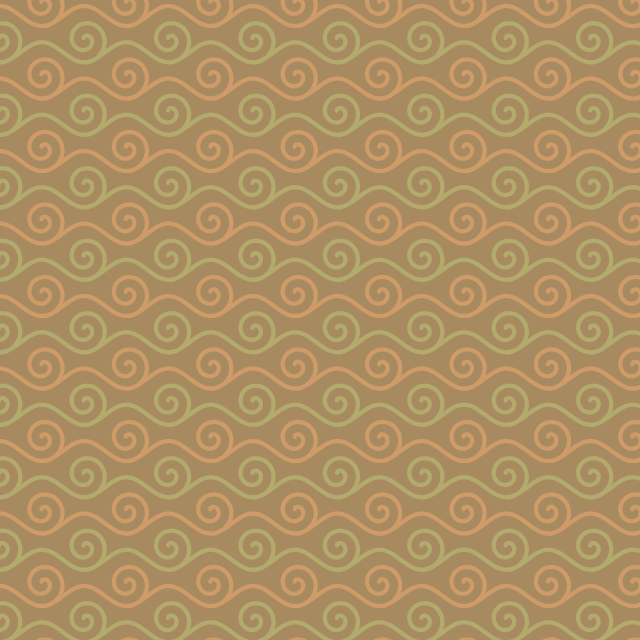
This pattern is drawn by a WebGL 1 fragment shader. Its source:

```glsl
precision highp float;

uniform vec2 u_resolution;

const float TAU = 6.2831853;

// Layout, in canvas heights
const float PERIOD = 0.1319;      // distance between scrolls in a row
const float ROW_PITCH = 0.05664;  // distance between rows
const vec2 ORIGIN = vec2(-0.0005, 0.0121);
const float LINE_WIDTH = 0.0066;

// Wave and scroll shape
const float WAVE_HEIGHT = 0.0156;
const vec2 SCROLL_CENTER = vec2(0.0014, 0.0195);
const float SCROLL_RADIUS = 0.0356; // at the foot, where it leaves the wave
const float SCROLL_PITCH = 0.01997; // radius lost per turn
const float SCROLL_TURNS = 1.6;

const vec3 GROUND = vec3(0.655, 0.541, 0.376);
const vec3 GREEN = vec3(0.698, 0.671, 0.427);
const vec3 ORANGE = vec3(0.812, 0.608, 0.408);

// Distance to a wave with its trough at x = 0
float waveDistance(vec2 p) {
  float k = TAU / PERIOD;
  float slope = WAVE_HEIGHT * k * sin(k * p.x);
  return abs(p.y + WAVE_HEIGHT * cos(k * p.x)) / sqrt(1.0 + slope * slope);
}

float scrollRadius(float turns) {
  return SCROLL_RADIUS - SCROLL_PITCH * turns;
}

// Distance to a spiral winding inward, counterclockwise from its foot
float scrollDistance(vec2 p) {
  float endAngle = TAU * SCROLL_TURNS;
  vec2 tip = scrollRadius(SCROLL_TURNS) * vec2(sin(endAngle), -cos(endAngle));
  float d = distance(p, tip); // round cap

  float turn = fract(atan(p.x, -p.y) / TAU);
  float r = length(p);
  for (int i = 0; i < 2; i++) {
    float turns = turn + float(i);
    if (turns <= SCROLL_TURNS) {
      float arm = scrollRadius(turns);
      float slope = SCROLL_PITCH / (TAU * arm);
      d = min(d, abs(r - arm) / sqrt(1.0 + slope * slope));
    }
  }
  return d;
}

void main() {
  vec2 p = gl_FragCoord.xy / u_resolution.y - ORIGIN;
  float pixel = 1.0 / u_resolution.y;
  vec3 color = GROUND;

  // Scrolls reach into the row above, so test this row and the one below
  float baseRow = floor(p.y / ROW_PITCH + 0.34);
  for (int i = 0; i < 2; i++) {
    float row = baseRow - float(i);
    float odd = mod(row, 2.0);
    float x = p.x - 0.5 * PERIOD * odd;
    x -= PERIOD * floor(x / PERIOD + 0.5);
    vec2 q = vec2(x, p.y - row * ROW_PITCH);

    float d = min(waveDistance(q), scrollDistance(q - SCROLL_CENTER));
    float ink = clamp((0.5 * LINE_WIDTH - d) / pixel + 0.5, 0.0, 1.0);
    color = mix(color, mix(GREEN, ORANGE, odd), ink);
  }

  gl_FragColor = vec4(color, 1.0);
}
```
